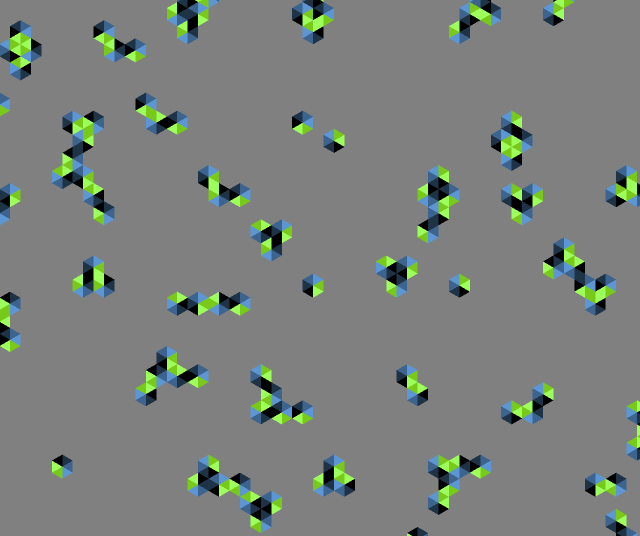
Write a WebGL 2 fragment shader that draws this pattern.

```glsl
#version 300 es
precision highp float;
precision highp int;
// Small clusters of six-coloured hexagons scattered on a flat grey ground.
// Each coarse cell of a hexagonal lattice grows one cluster by a short walk;
// neighbours join where green meets green or dark meets dark.

uniform vec2 u_resolution;
out vec4 outColor;

const float HEXES_ACROSS = 30.62;         // hexagon widths per canvas width
const vec2 LATTICE_ORIGIN = vec2(0.48, 0.72);
const int CELL = 5;                       // lattice steps per cluster cell
const int JITTER = 4;                     // possible start offsets in a cell
const int MAX_HEXES = 6;                  // longest walk
const float OCCUPANCY = 0.95;             // share of cells with a cluster
const float SIZE_SPREAD = 5.8;
const float SIZE_BIAS = 1.2;              // above 1 favours small clusters
const float SWAP_SHADES = 0.65;           // chance that joined shades differ
const float SAME_FAMILY = 0.5;            // chance to leave by the entry colour
const int SAMPLES = 2;                    // antialiasing grid per axis
const float ROW_HEIGHT = 0.8660254;
const float SECTOR_ANGLE = 1.0471976;

const vec3 GROUND = vec3(0.50);
const vec3 BRIGHT_GREEN = vec3(0.61, 1.00, 0.36);
const vec3 DEEP_GREEN = vec3(0.47, 0.79, 0.10);
const vec3 LIGHT_BLUE = vec3(0.36, 0.59, 0.83);
const vec3 STEEL_BLUE = vec3(0.24, 0.39, 0.56);
const vec3 NAVY = vec3(0.12, 0.20, 0.28);
const vec3 BLACK = vec3(0.0);

// Colours in anticlockwise order, and the six lattice directions.
const vec3 WHEEL[6] = vec3[6](BRIGHT_GREEN, DEEP_GREEN, LIGHT_BLUE,
                              STEEL_BLUE, NAVY, BLACK);
const ivec2 STEPS[6] = ivec2[6](ivec2(1, 0), ivec2(0, 1), ivec2(-1, 1),
                                ivec2(-1, 0), ivec2(0, -1), ivec2(1, -1));

// Integer hash used as a running random generator.
uint scramble(uint v) {
    v = v * 747796405u + 2891336453u;
    v = ((v >> ((v >> 28u) + 4u)) ^ v) * 277803737u;
    return (v >> 22u) ^ v;
}

float nextRandom(inout uint seed) {
    seed = scramble(seed);
    return float(seed >> 8u) / 16777216.0;
}

int nextInt(inout uint seed, int count) {
    return min(int(nextRandom(seed) * float(count)), count - 1);
}

// Nearest hexagon, in axial coordinates.
ivec2 hexAt(vec2 p) {
    float row = p.y / ROW_HEIGHT;
    vec3 cube = vec3(p.x - 0.5 * row, row, -p.x - 0.5 * row);
    vec3 near = floor(cube + 0.5);
    vec3 error = abs(near - cube);
    if (error.x > error.y && error.x > error.z) near.x = -near.y - near.z;
    else if (error.y > error.z) near.y = -near.x - near.z;
    return ivec2(near.xy);
}

// Sticky patches 0..3 are the two greens and the two dark shades.
int patchColor(int stickyPatch) {
    return stickyPatch < 2 ? stickyPatch : stickyPatch + 2;
}

// Turn of the given hexagon within a cell's cluster, or -1 if it is absent.
int turnInCluster(ivec2 target, ivec2 cell) {
    uint seed = scramble(uint(cell.x) + scramble(uint(cell.y) + 17u));
    if (nextRandom(seed) > OCCUPANCY) return -1;
    ivec2 hex = cell * CELL;
    hex.x += nextInt(seed, JITTER);
    hex.y += nextInt(seed, JITTER);
    int size = 1 + int(SIZE_SPREAD * pow(nextRandom(seed), SIZE_BIAS));
    int turn = nextInt(seed, 6);
    int leave = nextInt(seed, 4);
    for (int i = 0; i < MAX_HEXES; i++) {
        if (i >= size) break;
        if (hex == target) return turn;
        int side = (turn + patchColor(leave)) % 6;
        hex += STEPS[side];
        int enter = nextRandom(seed) < SWAP_SHADES ? leave ^ 1 : leave;
        turn = (side + 9 - patchColor(enter)) % 6;
        leave = nextRandom(seed) < SAME_FAMILY ? enter ^ 1
                                               : enter ^ (2 + nextInt(seed, 2));
    }
    return -1;
}

vec3 patternColor(vec2 p) {
    ivec2 hex = hexAt(p);
    ivec2 home = ivec2(floor(vec2(hex) / float(CELL)));
    int turn = -1;
    for (int k = 0; k < 9 && turn < 0; k++)
        turn = turnInCluster(hex, home + ivec2(k % 3, k / 3) - 1);
    if (turn < 0) return GROUND;

    // Choose the triangular sector around the hexagon's centre.
    vec2 center = vec2(float(hex.x) + 0.5 * float(hex.y), ROW_HEIGHT * float(hex.y));
    vec2 d = p - center;
    int sector = int(floor(atan(d.y, d.x + 1e-6) / SECTOR_ANGLE + 0.5)) + 6;
    return WHEEL[(sector + 6 - turn) % 6];
}

void main() {
    vec3 sum = vec3(0.0);
    for (int i = 0; i < SAMPLES * SAMPLES; i++) {
        vec2 offset = (vec2(i % SAMPLES, i / SAMPLES) + 0.5) / float(SAMPLES) - 0.5;
        vec2 p = (gl_FragCoord.xy + offset) / u_resolution.x * HEXES_ACROSS;
        sum += patternColor(p - LATTICE_ORIGIN);
    }
    outColor = vec4(sum / float(SAMPLES * SAMPLES), 1.0);
}
```
